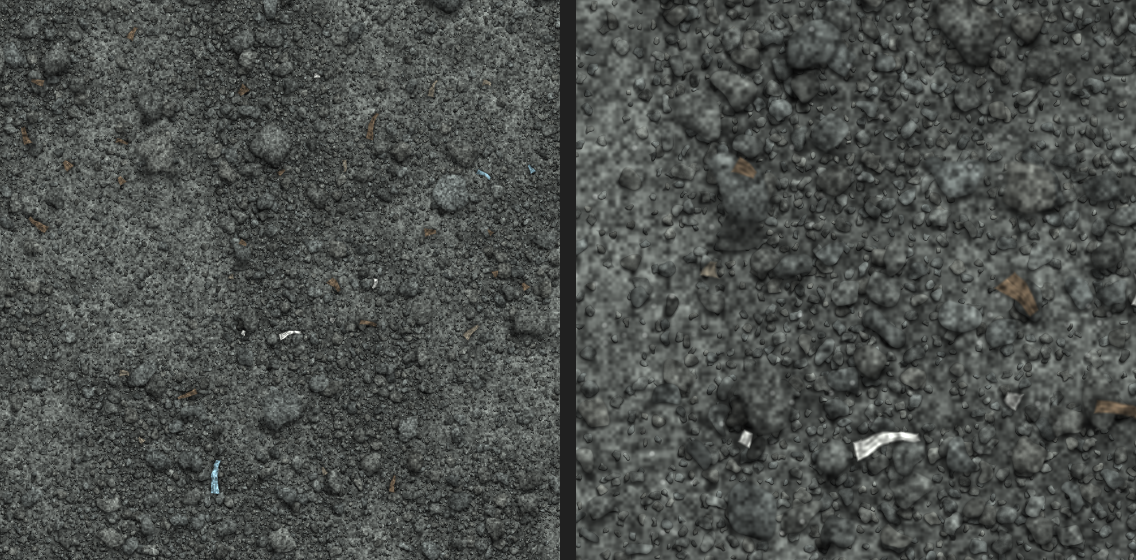
Left: the whole. Right: its middle third, enlarged.
A Shadertoy shader for this texture:

```glsl
#define GROUND_TONE 0.335
#define STONE_TONE 0.345
#define TINT vec3(0.975, 1.02, 0.985)
#define LIGHT vec2(0.3, 0.95)
#define SHADOW 0.62
#define GRAIN 0.62
#define FINEST_CELLS 130.0
#define LAYERS 5
#define CHIP_CELLS 11.0
#define CHIP_SHARE 0.24

vec4 hash4(vec2 p) {
    vec4 q = fract(p.xyxy * vec4(0.1031, 0.1030, 0.0973, 0.1099));
    q += dot(q, q.wzxy + 33.33);
    return fract((q.xxyz + q.yzzw) * q.zywx);
}

float noise(vec2 p) {
    vec2 i = floor(p), f = fract(p);
    f = f * f * (3.0 - 2.0 * f);
    vec2 e = vec2(0.0, 1.0);
    return mix(mix(hash4(i).x, hash4(i + e.yx).x, f.x),
               mix(hash4(i + e).x, hash4(i + e.yy).x, f.x), f.y);
}

float fbm(vec2 p) {
    float sum = 0.0, amp = 0.5;
    for (int i = 0; i < 4; i++) {
        sum += amp * noise(p);
        p = mat2(1.6, 1.2, -1.2, 1.6) * p + 17.3;
        amp *= 0.5;
    }
    return sum / 0.9375;
}

vec2 rotate(vec2 p, float a) {
    float c = cos(a), s = sin(a);
    return vec2(c * p.x + s * p.y, c * p.y - s * p.x);
}

// Crumbly patches are 1, smooth dusty ones 0
float crumble(vec2 uv) {
    return smoothstep(0.33, 0.63, fbm(uv * 5.0 + 3.7));
}

// Dusty ground with soft relief
vec3 ground(vec2 uv) {
    vec2 p = uv * 16.0;
    float relief = fbm(p) - fbm(p + LIGHT * 0.2);
    float tone = GROUND_TONE + 0.04 - 0.09 * crumble(uv);
    tone += 0.35 * relief + 0.16 * (fbm(uv * 38.0 + 9.0) - 0.5);
    return tone * TINT;
}

// One size of rounded clods, each with its cast shadow
void clods(inout vec3 col, vec2 uv, float cells, float share, float seed) {
    vec2 p = uv * cells;
    vec2 warp = vec2(noise(p * 2.7 + seed), noise(p * 2.7 + seed + 41.0)) - 0.5;
    float rough = fbm(p * 3.5 + seed) - 0.5;
    for (int y = -1; y <= 1; y++)
    for (int x = -1; x <= 1; x++) {
        vec2 cell = floor(p) + vec2(x, y);
        vec4 h = hash4(cell + seed), k = hash4(cell + seed + 63.0);
        vec2 center = cell + 0.2 + 0.6 * h.xy;
        if (h.w > share * mix(0.35, 1.0, crumble(center / cells))) continue;
        float radius = mix(0.2, 0.46, h.z * h.z);
        vec2 d = (p - center + 0.3 * warp) / radius;
        vec2 squash = vec2(mix(0.8, 1.0, k.y), mix(1.0, 1.35, k.z));
        vec2 r = rotate(d, k.x * 6.283) * squash;
        vec2 s = rotate(d + LIGHT * 0.32, k.x * 6.283) * squash;
        float dist = mix(length(r), max(abs(r.x), abs(r.y)), 0.3);
        col *= 1.0 - SHADOW * (1.0 - smoothstep(0.65, 1.45, length(s)));
        float edge = max(0.09, 0.9 * cells / (iResolution.y * radius));
        float mask = 1.0 - smoothstep(1.0 - edge, 1.0 + edge, dist);
        float tone = STONE_TONE + 0.09 * dot(d, LIGHT) - 0.1 * pow(min(dist, 1.2), 4.0);
        tone += 0.22 * rough + 0.1 * (k.w - 0.5);
        vec3 hue = TINT + vec3(0.035, 0.0, -0.03) * (k.y - 0.5);
        col = mix(col, tone * hue, mask);
    }
}

// Sparse splinters and pale fragments
void chips(inout vec3 col, vec2 uv) {
    vec2 p = uv * CHIP_CELLS;
    float warp = noise(p * 9.0) - 0.5;
    for (int y = -1; y <= 1; y++)
    for (int x = -1; x <= 1; x++) {
        vec2 cell = floor(p) + vec2(x, y);
        vec4 h = hash4(cell + 211.0), k = hash4(cell + 307.0);
        if (h.w > CHIP_SHARE) continue;
        vec2 d = rotate(p - cell - 0.2 - 0.6 * h.xy, k.x * 6.283);
        vec2 size = mix(vec2(0.06, 0.045), vec2(0.25, 0.045), k.y * k.y);
        size *= mix(0.7, 1.5, h.z * h.z);
        d.y += 0.12 * d.x * d.x / size.x + 0.04 * warp;
        vec2 q = abs(d) - size * vec2(1.0, 1.0 - 0.4 * d.x / size.x);
        float dist = length(max(q, 0.0)) + min(max(q.x, q.y), 0.0);
        float edge = max(0.012, 0.8 * CHIP_CELLS / iResolution.y);
        vec3 paint = k.z < 0.35 ? vec3(0.36, 0.31, 0.25)
                   : k.z < 0.75 ? vec3(0.44, 0.42, 0.37)
                   : k.z < 0.95 ? vec3(0.68, 0.69, 0.67) : vec3(0.48, 0.61, 0.66);
        paint *= 0.8 + 0.4 * noise(d * vec2(9.0, 60.0) + cell);
        col *= 1.0 - 0.45 * (1.0 - smoothstep(-0.02, 0.08, dist));
        col = mix(col, paint, 1.0 - smoothstep(-edge, edge, dist));
    }
}

void mainImage(out vec4 fragColor, in vec2 fragCoord) {
    vec2 uv = fragCoord / iResolution.y;
    vec3 col = ground(uv);

    // Clods from fine crumbs up to large lumps
    for (int i = 0; i < LAYERS; i++) {
        float level = float(i);
        float cells = floor(FINEST_CELLS * pow(0.57, level));
        clods(col, uv, cells, mix(0.85, 0.24, level / float(LAYERS - 1)), 19.0 * level + 5.0);
    }
    chips(col, uv);

    // Sandy grain and scattered bright specks
    float grain = 0.55 * noise(uv * 240.0) + 0.45 * noise(uv * 430.0 + 7.0) - 0.5;
    col *= 1.0 + 2.0 * GRAIN * grain;
    vec2 g = uv * 170.0;
    vec4 h = hash4(floor(g) + 91.0);
    float speck = 1.0 - smoothstep(0.1, 0.4, length(fract(g) - 0.35 - 0.3 * h.xy));
    col += 0.2 * speck * step(0.955, h.z) * h.w;
    fragColor = vec4(clamp(col + 0.008, 0.0, 1.0), 1.0);
}
```
